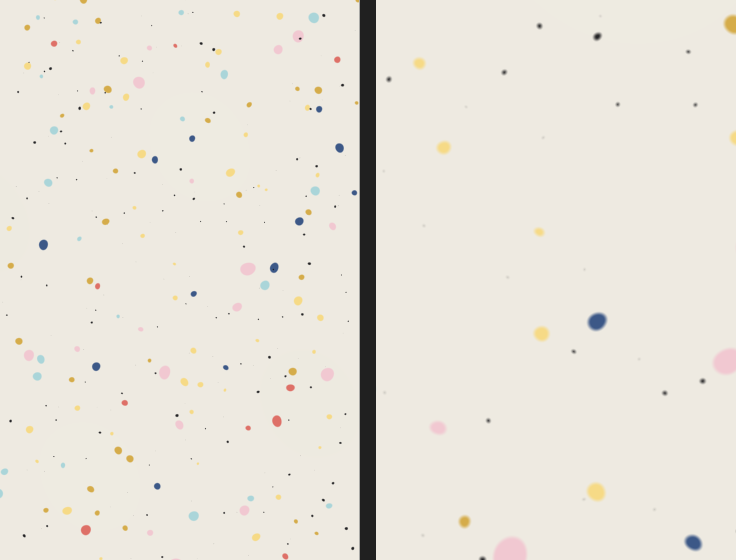
Left, the full canvas; right, a detail of the centre.
Give the GLSL for this pattern, as a WebGL 2 fragment shader.

```glsl
#version 300 es
precision highp float;

uniform vec2 u_resolution;
out vec4 fragColor;

#define DOT_CELLS 18.0
#define DOT_FILL 0.66
#define INK_CELLS 16.0
#define INK_FILL 0.66
#define DUST_CELLS 17.0
#define DUST_FILL 0.55
#define STRETCH 0.1
#define WOBBLE 0.035
#define EDGE_SOFTNESS 0.0031
#define PAPER_TONE 0.002
#define MARGIN_WIDTH 0.0016

const vec3 PAPER = vec3(0.933, 0.918, 0.882);
const vec3 MARGIN = vec3(0.66, 0.66, 0.65);
const vec3 INK = vec3(0.07, 0.07, 0.08);
const vec3 YELLOW = vec3(0.965, 0.855, 0.525);
const vec3 MUSTARD = vec3(0.835, 0.675, 0.290);
const vec3 PINK = vec3(0.945, 0.785, 0.820);
const vec3 TEAL = vec3(0.665, 0.835, 0.850);
const vec3 CORAL = vec3(0.870, 0.440, 0.405);
const vec3 NAVY = vec3(0.235, 0.345, 0.530);

vec4 hash4(vec2 cell, float seed) {
    vec4 q = fract(vec4(cell.xyx, seed) * vec4(0.1031, 0.1030, 0.0973, 0.1099));
    q += dot(q, q.wzxy + 33.33);
    return fract((q.xxyz + q.yzzw) * q.zywx);
}

// Coverage of one hand-painted blob: a turned ellipse with a wavy rim
float blob(vec2 d, float radius, vec2 shape) {
    float turn = 6.2832 * shape.x;
    float c = cos(turn), s = sin(turn);
    d = mat2(c, -s, s, c) * d;
    float stretch = 1.0 + STRETCH * shape.y;
    d *= vec2(1.0 / stretch, stretch);
    float angle = atan(d.y, d.x + 1e-7);
    float rim = sin(2.0 * angle + 9.0 * shape.y) + 0.6 * sin(3.0 * angle + 17.0 * shape.x);
    float outside = length(d) - radius * (1.0 + WOBBLE * rim);
    return 1.0 - smoothstep(-0.5 * EDGE_SOFTNESS, 0.5 * EDGE_SOFTNESS, outside);
}

// Colour and radius range of a painted dot, chosen by weight
vec3 dotColour(float pick, out vec2 radii) {
    if (pick < 0.25) { radii = vec2(0.0020, 0.0080); return YELLOW; }
    if (pick < 0.48) { radii = vec2(0.0030, 0.0070); return MUSTARD; }
    if (pick < 0.64) { radii = vec2(0.0038, 0.0130); return PINK; }
    if (pick < 0.81) { radii = vec2(0.0028, 0.0094); return TEAL; }
    if (pick < 0.91) { radii = vec2(0.0030, 0.0100); return CORAL; }
    radii = vec2(0.0042, 0.0086);
    return NAVY;
}

vec3 paintDots(vec3 base, vec2 p) {
    vec2 home = floor(p * DOT_CELLS);
    for (int y = -1; y <= 1; y++)
    for (int x = -1; x <= 1; x++) {
        vec2 cell = home + vec2(x, y);
        vec4 place = hash4(cell, 3.0);
        vec4 look = hash4(cell, 11.0);
        if (place.z > DOT_FILL) continue;
        vec2 centre = (cell + place.xy) / DOT_CELLS;
        vec2 radii;
        vec3 colour = dotColour(look.x, radii);
        float radius = mix(radii.x, radii.y, pow(look.y, 1.2));
        base = mix(base, colour, blob(p - centre, radius, look.zw));
    }
    return base;
}

// Fine ink flecks: mostly tiny, a few larger
vec3 paintFlecks(vec3 base, vec2 p, float cells, float fill, vec2 radii, float opacity, float seed) {
    vec2 home = floor(p * cells);
    for (int y = -1; y <= 1; y++)
    for (int x = -1; x <= 1; x++) {
        vec2 cell = home + vec2(x, y);
        vec4 place = hash4(cell, seed);
        vec4 look = hash4(cell, seed + 7.0);
        if (place.z > fill) continue;
        vec2 centre = (cell + place.xy) / cells;
        float radius = mix(radii.x, radii.y, look.y * look.y);
        base = mix(base, INK, opacity * blob(p - centre, radius, look.zw));
    }
    return base;
}

void main() {
    vec2 p = gl_FragCoord.xy / u_resolution.y;
    float tone = sin(7.0 * p.x + 3.0 * p.y) * sin(6.0 * p.y - 2.0 * p.x + 1.0);
    vec3 colour = PAPER + PAPER_TONE * tone;
    colour = paintFlecks(colour, p, DUST_CELLS, DUST_FILL, vec2(0.0001, 0.0005), 0.2, 41.0);
    colour = paintDots(colour, p);
    colour = paintFlecks(colour, p, INK_CELLS, INK_FILL, vec2(0.0006, 0.0026), 0.92, 23.0);

    // Thin grey line along the right margin
    float fromRight = u_resolution.x / u_resolution.y - p.x;
    colour = mix(MARGIN, colour, smoothstep(0.5 * MARGIN_WIDTH, 1.5 * MARGIN_WIDTH, fromRight));
    fragColor = vec4(colour, 1.0);
}
```
